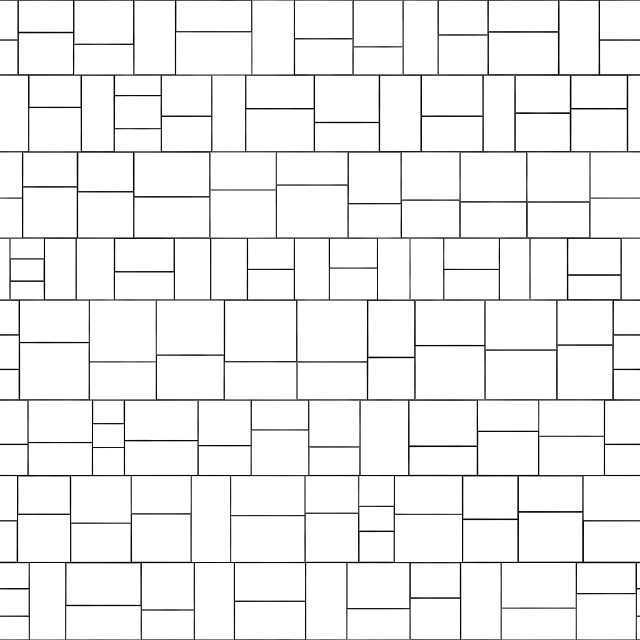
Write a Shadertoy shader that draws this pattern.

```glsl
// Draws white ashlar stonework in eight uneven courses, parted by fine black joints.

const int COURSES = 8;
const float COURSE_TOP[8] = float[8](0.121, 0.2565, 0.375, 0.531, 0.6276, 0.763, 0.883, 1.0);
const int COLUMNS[8] = int[8](12, 11, 11, 10, 16, 10, 13, 12);

const vec3 STONE = vec3(1.0);
const vec3 JOINT = vec3(0.03);
const float THIN_JOINT = 0.0007;   // half widths, in canvas units
const float THICK_JOINT = 0.0013;
const float EDGE_WEAR = 0.0002;
const float GRID = 1024.0;         // joints are laid on a fine grid
const float GOLDEN = 0.618034;

float hash(vec2 p) {
    return fract(sin(dot(p, vec2(127.1, 311.7))) * 43758.5453);
}

float snap(float x) {
    return floor(x * GRID + 0.5) / GRID;
}

float valueNoise(vec2 p) {
    vec2 cell = floor(p);
    vec2 f = fract(p);
    f = f * f * (3.0 - 2.0 * f);
    float low = mix(hash(cell), hash(cell + vec2(1.0, 0.0)), f.x);
    float high = mix(hash(cell + vec2(0.0, 1.0)), hash(cell + 1.0), f.x);
    return mix(low, high, f.y);
}

// Stones stacked in one column; crowded courses hold more undivided ones.
int layerCount(vec2 column, int columns) {
    float spacing = 10.0 / float(columns);
    float pick = fract(hash(vec2(column.y, 3.7)) + column.x * GOLDEN);
    if (pick < 1.0 - spacing * spacing) return 1;
    return pick > 0.95 ? 3 : 2;
}

// Relative width: columns of two stones are the widest.
float columnWeight(vec2 column, int columns) {
    float base = layerCount(column, columns) == 2 ? 1.0 : 0.65;
    return base * mix(0.78, 1.22, hash(column + 11.3));
}

// Left and right edge of the column at x, then its index.
vec3 findColumn(float x, float course, int columns) {
    float total = 0.0;
    for (int i = 0; i < columns; i++) {
        total += columnWeight(vec2(float(i), course), columns);
    }
    float left = 0.0;
    float sum = 0.0;
    for (int i = 0; i < columns - 1; i++) {
        sum += columnWeight(vec2(float(i), course), columns);
        float right = snap(sum / total);
        if (x < right) return vec3(left, right, float(i));
        left = right;
    }
    return vec3(left, 1.0, float(columns - 1));
}

// Lower and upper edge of the stone at height y, between the edges of its course.
vec2 findLayer(float y, float bottom, float top, vec2 column, int layers) {
    if (layers == 1) return vec2(bottom, top);
    float jitter = hash(column + 23.9);
    if (layers == 2) {
        float cut = snap(mix(bottom, top, mix(0.37, 0.63, jitter)));
        return y < cut ? vec2(bottom, cut) : vec2(cut, top);
    }
    float lowCut = snap(mix(bottom, top, mix(0.29, 0.39, jitter)));
    float highCut = snap(mix(bottom, top, mix(0.64, 0.73, hash(column + 31.1))));
    if (y < lowCut) return vec2(bottom, lowCut);
    return y < highCut ? vec2(lowCut, highCut) : vec2(highCut, top);
}

// Distance inward from the nearest side of a box.
float insetDistance(vec2 p, vec2 low, vec2 high) {
    vec2 d = min(p - low, high - p);
    return min(d.x, d.y);
}

float jointCoverage(vec2 uv, float pixel) {
    // Course
    int row = 0;
    while (row < COURSES - 1 && uv.y >= snap(COURSE_TOP[row])) row++;
    float course = float(row);
    float bottom = row > 0 ? snap(COURSE_TOP[row - 1]) : 0.0;
    float top = snap(COURSE_TOP[row]);

    // Column, wrapped around the canvas
    float shift = snap(mix(0.005, 0.07, hash(vec2(course, 5.3))));
    vec2 p = vec2(fract(uv.x - shift), uv.y);
    vec3 span = findColumn(p.x, course, COLUMNS[row]);
    vec2 column = vec2(span.z, course);

    // Stone
    int layers = layerCount(column, COLUMNS[row]);
    vec2 layer = findLayer(p.y, bottom, top, column, layers);
    float d = insetDistance(p, vec2(span.x, layer.x), vec2(span.y, layer.y));

    // Each stone has its own joint width and slightly worn edges
    float halfWidth = mix(THIN_JOINT, THICK_JOINT, hash(column + layer.x * 57.0));
    halfWidth += EDGE_WEAR * (valueNoise(uv * 45.0) - 0.5);
    return clamp((halfWidth - d) / pixel + 0.5, 0.0, 1.0);
}

void mainImage(out vec4 fragColor, in vec2 fragCoord) {
    vec2 uv = fragCoord / iResolution.xy;
    float joint = jointCoverage(uv, 1.0 / iResolution.y);
    fragColor = vec4(mix(STONE, JOINT, joint), 1.0);
}
```
